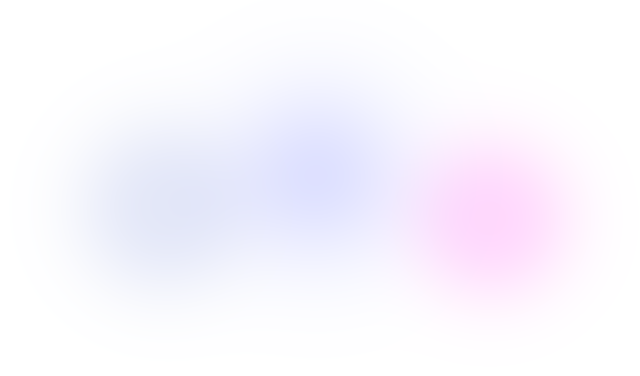
Write a Shadertoy shader that draws this background.

```glsl
// Three soft pastel glows, grey-blue, periwinkle and pink, on a white ground.

// Positions and radii are in canvas heights, with the origin at the lower left.
const vec3 GROUND = vec3(1.0);

const vec2  MIST_CENTER = vec2(0.433, 0.449);
const vec3  MIST_COLOR  = vec3(0.895, 0.910, 0.973);
const float MIST_RADIUS = 0.235;
const float MIST_FALLOFF = 2.5;

const vec2  PERIWINKLE_CENTER = vec2(0.847, 0.535);
const vec3  PERIWINKLE_COLOR  = vec3(0.870, 0.880, 1.000);
const float PERIWINKLE_RADIUS = 0.240;
const float PERIWINKLE_FALLOFF = 2.0;

const vec2  PINK_CENTER = vec2(1.307, 0.418);
const vec3  PINK_COLOR  = vec3(1.000, 0.848, 0.990);
const float PINK_RADIUS = 0.218;
const float PINK_FALLOFF = 2.5;

// Opacity of a round glow; a higher falloff gives a flatter core.
float glow(vec2 p, vec2 center, float radius, float falloff) {
    return exp(-pow(length(p - center) / radius, falloff));
}

void mainImage(out vec4 fragColor, in vec2 fragCoord) {
    vec2 p = fragCoord / iResolution.y;

    // Layer the glows from left to right
    vec3 color = GROUND;
    color = mix(color, MIST_COLOR,
                glow(p, MIST_CENTER, MIST_RADIUS, MIST_FALLOFF));
    color *= mix(GROUND, PERIWINKLE_COLOR,
                 glow(p, PERIWINKLE_CENTER, PERIWINKLE_RADIUS, PERIWINKLE_FALLOFF));
    color *= mix(GROUND, PINK_COLOR,
                 glow(p, PINK_CENTER, PINK_RADIUS, PINK_FALLOFF));

    fragColor = vec4(color, 1.0);
}
```
